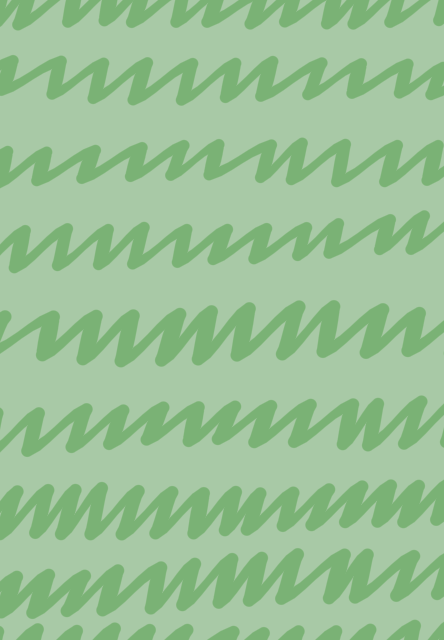
Write a WebGL 2 fragment shader that draws this pattern.

```glsl
#version 300 es
precision highp float;
// Nine rows of hand-drawn zigzag scribble in green on pale green.
// Each row is a chain of tapered capsules: thick strokes fall from a peak,
// thin strokes climb to the next one, with hashed spacing, lean and size.

#define PAPER vec3(0.66, 0.79, 0.65)
#define INK vec3(0.48, 0.70, 0.46)
#define ROWS 9
#define THICK 0.0112       // half width of falling strokes
#define THIN 0.0062        // half width of climbing strokes
#define LEAN 0.36          // slant of falling strokes, per unit of height
#define SPACING_JITTER 0.36
#define HEIGHT_JITTER 0.16
#define STEPS 6            // capsules per stroke

uniform vec2 u_resolution;
out vec4 fragColor;

// Per row: centre height at the left, rise to the right, stroke height, period
const vec4 rowShape[ROWS] = vec4[ROWS](
  vec4(0.990, 0.004, 0.055, 0.058), vec4(0.879, -0.007, 0.051, 0.068),
  vec4(0.743, 0.006, 0.050, 0.067), vec4(0.605, 0.030, 0.051, 0.062),
  vec4(0.475, 0.006, 0.067, 0.064), vec4(0.327, 0.018, 0.059, 0.060),
  vec4(0.196, 0.016, 0.062, 0.049), vec4(0.072, 0.033, 0.063, 0.056),
  vec4(-0.018, 0.008, 0.060, 0.058));

float hash(vec2 p) {
  return fract(sin(dot(p, vec2(127.1, 311.7))) * 43758.5453);
}

// Signed distance to a segment whose radius runs from ra to rb
float taperedCapsule(vec2 p, vec2 a, vec2 b, float ra, float rb) {
  vec2 ab = b - a;
  float t = clamp(dot(p - a, ab) / dot(ab, ab), 0.0, 1.0);
  return length(p - a - ab * t) - mix(ra, rb, t);
}

// S-shaped stroke with its own radius at the ends and at the middle
float stroke(vec2 p, vec2 a, vec2 b, float rEnd, float rMid) {
  float d = 1e3;
  vec2 last = a;
  float rLast = rEnd;
  for (int i = 1; i <= STEPS; i++) {
    float s = float(i) / float(STEPS);
    float ease = mix(s, smoothstep(0.0, 1.0, s), 0.65);
    vec2 next = vec2(mix(a.x, b.x, s), mix(a.y, b.y, ease));
    float r = mix(rEnd, rMid, sin(3.14159 * s));
    d = min(d, taperedCapsule(p, last, next, rLast, r));
    last = next;
    rLast = r;
  }
  return d;
}

// Centre line of a row, with a slow sway
float rowCentre(float x, float row, vec4 shape) {
  return shape.x + shape.y * x / 0.695 + 0.004 * sin(x * 10.0 + row * 2.3);
}

// Turning point of the zigzag: side is +1 for peaks, -1 for valleys
vec2 turn(float k, float row, vec4 shape, float side) {
  vec2 id = vec2(k, row * 7.0 + 3.0);
  float phase = hash(vec2(row, 5.0));
  float x = (k + phase + SPACING_JITTER * (hash(id) - 0.5)) * shape.w;
  float swell = 1.0 + 0.12 * sin(x * 8.0 + row * 4.0 + 1.5);
  float size = swell + HEIGHT_JITTER * (hash(id + 17.0 * side) - 0.5);
  float slant = LEAN * (0.7 + 0.6 * hash(id + 41.0));
  float y = rowCentre(x, row, shape) + side * 0.5 * shape.z * size;
  return vec2(x + side * 0.5 * slant * shape.z, y);
}

float scribbleRow(vec2 p, float row, vec4 shape) {
  float d = 1e3;
  float cell = floor(p.x / shape.w - hash(vec2(row, 5.0)));
  float weight = sqrt(shape.z / 0.056);
  for (int i = -2; i <= 2; i++) {
    float k = cell + float(i);
    float press = weight * (0.88 + 0.24 * hash(vec2(k, row + 60.0)));
    vec2 peak = turn(k, row, shape, 1.0);
    vec2 valley = turn(k, row, shape, -1.0);
    vec2 nextPeak = turn(k + 1.0, row, shape, 1.0);
    d = min(d, stroke(p, peak, valley, THICK * 0.82 * weight, THICK * press));
    d = min(d, stroke(p, valley, nextPeak, THICK * 0.82 * weight, THIN * press));
  }
  return d;
}

void main() {
  vec2 p = gl_FragCoord.xy / u_resolution.y;
  float d = 1e3;
  for (int i = 0; i < ROWS; i++) {
    vec4 shape = rowShape[i];
    float row = float(i);
    // Skip rows too far away to reach this point
    if (abs(p.y - rowCentre(p.x, row, shape)) < shape.z) {
      d = min(d, scribbleRow(p, row, shape));
    }
  }
  float soft = 0.8 / u_resolution.y;
  float ink = 1.0 - smoothstep(-soft, soft, d);
  fragColor = vec4(mix(PAPER, INK, ink), 1.0);
}
```
